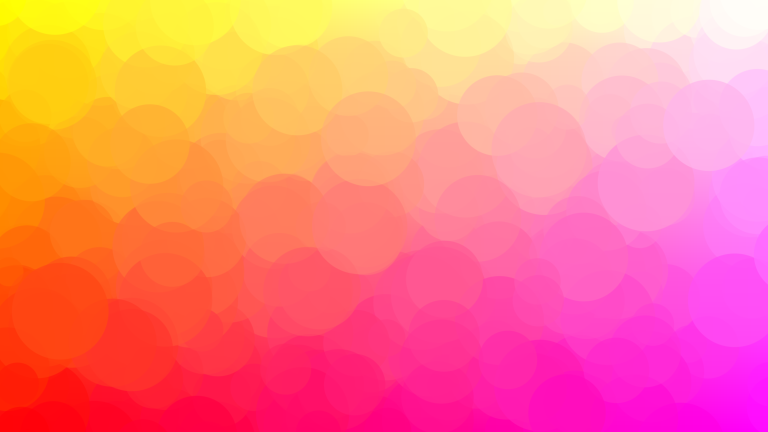
Write a Shadertoy shader that draws this background.

```glsl
// Overlapping translucent discs over a yellow, white, red and magenta gradient.

// Three pseudo-random values in 0..1 for one disc index.
vec3 hash3(float n) {
    vec3 p = fract(n * vec3(0.1031, 0.1030, 0.0973));
    p += dot(p, p.yzx + 33.33);
    return fract((p.xxy + p.yzz) * p.zyx);
}

// Green rises with height and blue rises to the right.
vec3 cornerGradient(vec2 uv) {
    return vec3(1.0, clamp(uv.y, 0.0, 1.0), clamp(uv.x, 0.0, 1.0));
}

void mainImage(out vec4 fragColor, in vec2 fragCoord) {
    vec2 uv = fragCoord / iResolution.xy;
    vec2 aspect = vec2(iResolution.x / iResolution.y, 1.0);
    float pixel = 1.0 / iResolution.y;
    vec3 color = cornerGradient(uv);

    // Each disc takes the flat gradient colour found at its centre.
    for (int i = 1; i <= 380; i++) {
        vec3 rnd = hash3(float(i));
        vec2 center = mix(vec2(-0.04), vec2(1.04), rnd.xy);
        float radius = mix(0.018, 0.112, sqrt(rnd.z));
        float dist = length((uv - center) * aspect) - radius;
        float cover = 1.0 - smoothstep(-0.75 * pixel, 0.75 * pixel, dist);
        float opacity = mix(0.5, 0.8, fract(rnd.z * 17.0));
        color = mix(color, cornerGradient(center), cover * opacity);
    }

    fragColor = vec4(color, 1.0);
}
```
